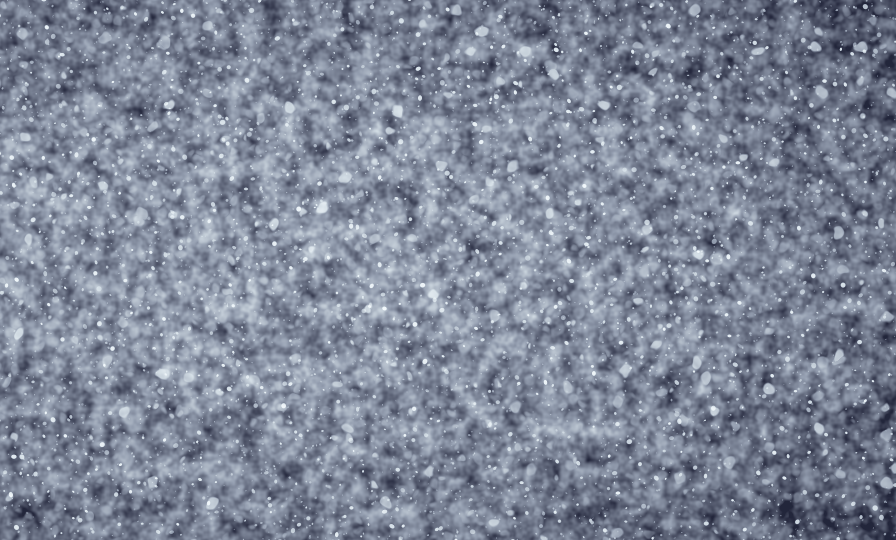
A WebGL 1 fragment shader for this texture:

```glsl
precision highp float;

uniform vec2 u_resolution;

const vec3 SHADOW = vec3(0.25, 0.27, 0.35);
const vec3 SLATE = vec3(0.58, 0.62, 0.69);
const vec3 FROST = vec3(0.83, 0.87, 0.90);
const vec3 SNOW = vec3(0.97, 0.99, 1.0);

// Three random values in 0..1 for a cell
vec3 hash3(vec2 cell, float seed) {
  vec3 q = fract(vec3(cell.xyx + seed * 17.3) * vec3(0.1031, 0.1030, 0.0973));
  q += dot(q, q.yxz + 33.33);
  return fract((q.xxy + q.yzz) * q.zyx);
}

float cornerSlope(vec2 cell, vec2 offset, float seed) {
  float angle = 6.2832 * hash3(cell, seed).x;
  return dot(vec2(cos(angle), sin(angle)), offset);
}

float gradientNoise(vec2 p, float seed) {
  vec2 i = floor(p);
  vec2 f = p - i;
  vec2 u = f * f * f * (f * (f * 6.0 - 15.0) + 10.0);
  vec2 e = vec2(1.0, 0.0);
  float low = mix(cornerSlope(i, f, seed), cornerSlope(i + e, f - e, seed), u.x);
  float high = mix(cornerSlope(i + e.yx, f - e.yx, seed),
                   cornerSlope(i + e.xx, f - e.xx, seed), u.x);
  return mix(low, high, u.y);
}

// Coverage of scattered flakes; radii and blur are in cells
float flakes(vec2 p, float cells, float density, vec2 radii, float blur, float seed) {
  vec2 q = p * cells;
  vec2 home = floor(q);
  float edge = max(blur, 0.7 * cells / u_resolution.y);
  float cover = 0.0;
  for (int y = -1; y <= 1; y++) {
    for (int x = -1; x <= 1; x++) {
      vec2 cell = home + vec2(float(x), float(y));
      vec3 place = hash3(cell, seed);
      vec3 form = hash3(cell, seed + 5.0);
      float angle = 6.2832 * form.x;
      vec2 axis = vec2(cos(angle), sin(angle));
      vec2 d = q - cell - place.xy;
      d = vec2(dot(d, axis), dot(d, vec2(-axis.y, axis.x)) * (1.0 + 0.45 * form.z));
      float radius = mix(radii.x, radii.y, form.y * form.y);
      float disc = 1.0 - smoothstep(radius - edge, radius + edge, length(d));
      float strength = 0.5 + 0.5 * fract(place.z * 37.0 + form.z);
      cover = max(cover, disc * strength * step(place.z, density));
    }
  }
  return cover;
}

// Mottled haze from coarse clumps to fine grain
float haze(vec2 p) {
  return 0.16 * gradientNoise(p * 12.0, 1.0)
       + 0.28 * gradientNoise(p * 27.0, 2.0)
       + 0.23 * gradientNoise(p * 52.0, 3.0)
       + 0.15 * gradientNoise(p * 105.0, 4.0);
}

// Broad light, strongest left of the middle
float vignette(vec2 uv) {
  vec2 d = (uv - vec2(0.34, 0.5)) * vec2(1.1, 1.3);
  return 0.28 * (0.27 - dot(d, d));
}

vec3 coldRamp(float tone) {
  vec3 color = mix(SHADOW, SLATE, clamp((tone - 0.27) / 0.35, -0.35, 1.0));
  color = mix(color, FROST, clamp((tone - 0.62) / 0.25, 0.0, 1.0));
  return mix(color, SNOW, clamp((tone - 0.87) / 0.12, 0.0, 1.0));
}

void main() {
  vec2 uv = gl_FragCoord.xy / u_resolution;
  vec2 p = gl_FragCoord.xy / u_resolution.y;
  float light = vignette(uv);
  float tone = 0.48 + light + haze(p);

  // Slight wobble keeps the flakes from being perfect ovals
  vec2 wobble = vec2(gradientNoise(p * 60.0, 6.0), gradientNoise(p * 60.0, 7.0));
  vec2 q = p + 0.006 * wobble;

  // Distant blurred flakes
  tone = mix(tone, 0.74 + light, 0.5 * flakes(q, 25.0, 0.6, vec2(0.2, 0.5), 0.2, 11.0));
  tone = mix(tone, 0.78 + light, 0.55 * flakes(q, 42.0, 0.5, vec2(0.2, 0.45), 0.16, 12.0));

  // Rounder flakes nearer the focus
  tone = mix(tone, 0.92 + 0.5 * light, 0.8 * flakes(q, 30.0, 0.2, vec2(0.12, 0.38), 0.08, 13.0));

  // Sharp specks and powder
  tone = mix(tone, 1.0, 0.9 * flakes(p, 58.0, 0.3, vec2(0.1, 0.3), 0.05, 14.0));
  tone = mix(tone, 0.95, 0.6 * flakes(p, 100.0, 0.22, vec2(0.1, 0.25), 0.06, 15.0));

  gl_FragColor = vec4(coldRamp(tone), 1.0);
}
```
